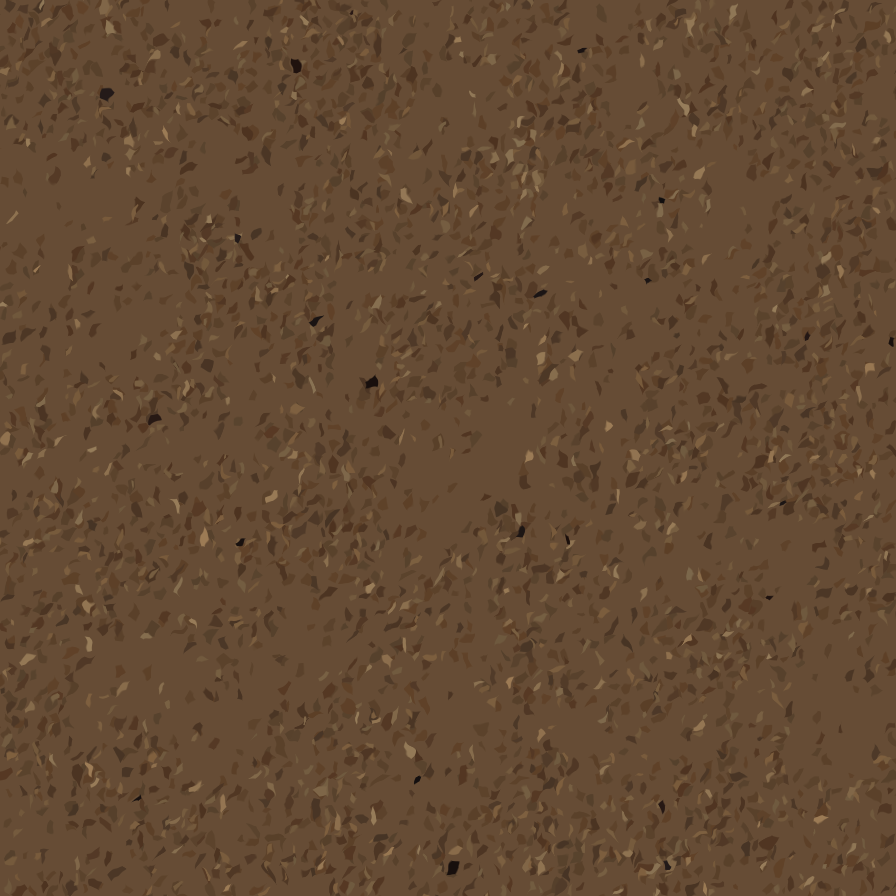
Write a Shadertoy shader that draws this texture.

```glsl
const vec3 SOIL   = vec3(0.400, 0.300, 0.208);
const vec3 UMBER  = vec3(0.355, 0.255, 0.165);
const vec3 BARK   = vec3(0.310, 0.215, 0.143);
const vec3 STRAW  = vec3(0.465, 0.362, 0.245);
const vec3 CHAFF  = vec3(0.550, 0.445, 0.315);
const vec3 CHAR   = vec3(0.120, 0.080, 0.070);
const vec3 WARM   = vec3(0.030, -0.006, -0.022);
const float TAU = 6.2831853;
const int SIDES = 5;

vec3 hash3(vec2 p, float seed) {
    vec3 q = fract(vec3(p.xyx + seed * 17.3) * vec3(0.1031, 0.1030, 0.0973));
    q += dot(q, q.yxz + 33.33);
    return fract((q.xxy + q.yzz) * q.zyx);
}

float cornerSlope(vec2 cell, vec2 offset, float seed) {
    float angle = TAU * hash3(cell + offset, seed).x;
    return dot(vec2(cos(angle), sin(angle)), offset);
}

float gradientNoise(vec2 p, float seed) {
    vec2 cell = floor(p), f = fract(p);
    vec2 u = f * f * f * (f * (f * 6.0 - 15.0) + 10.0);
    vec2 corner = vec2(0.0, 1.0);
    vec4 slope;
    for (int i = 0; i < 4; i++) {
        vec2 o = vec2(i & 1, i >> 1);
        float angle = TAU * hash3(cell + o, seed).x;
        slope[i] = dot(vec2(cos(angle), sin(angle)), f - o);
    }
    return mix(mix(slope.x, slope.y, u.x), mix(slope.z, slope.w, u.x), u.y);
}

// Signed distance to an irregular convex chip with the given half extents
float chipDistance(vec2 p, vec2 halfSize, vec2 id, float seed) {
    float d = -1e3;
    for (int i = 0; i < SIDES; i++) {
        vec3 h = hash3(id, seed + 3.1 + float(i) * 1.7);
        float angle = TAU * (float(i) + 0.8 * h.x) / float(SIDES);
        vec2 normal = vec2(cos(angle), sin(angle)) / halfSize;
        d = max(d, (dot(p, normal) - mix(0.6, 1.2, h.y)) / length(normal));
    }
    return d;
}

// Paints one jittered layer of chips, gathered in loose clusters
vec3 scatter(vec3 ground, vec2 uv, float cells, float amount, vec2 halfSize,
             vec3 tone, float variety, float seed, float blur) {
    vec2 p = uv * cells, home = floor(p);
    for (int y = -1; y <= 1; y++)
    for (int x = -1; x <= 1; x++) {
        vec2 id = home + vec2(x, y);
        vec3 place = hash3(id, seed);
        float cluster = 1.0 + 1.5 * gradientNoise(id / cells * 7.0, 2.0)
                            + 0.9 * gradientNoise(id / cells * 17.0, 5.0);
        if (place.z > amount * cluster) continue;

        vec3 look = hash3(id, seed + 1.3);
        float tilt = -0.35 + 1.7 * (look.x - 0.5);
        float c = cos(tilt), s = sin(tilt);
        vec2 q = p - id - mix(vec2(0.15), vec2(0.85), place.xy);
        q = vec2(c * q.x + s * q.y, c * q.y - s * q.x);

        float d = chipDistance(q, halfSize * mix(0.65, 1.3, look.y), id, seed) / cells;
        vec3 tint = hash3(id, seed + 2.1);
        vec3 color = tone * (1.0 + variety * (tint.x - 0.5)) + WARM * (tint.y - 0.5);
        ground = mix(ground, color, 1.0 - smoothstep(-blur, blur, d));
    }
    return ground;
}

void mainImage(out vec4 fragColor, in vec2 fragCoord) {
    vec2 uv = fragCoord / iResolution.y;
    float blur = 0.8 / iResolution.y;

    // Bend the straight chip edges into torn outlines
    vec2 torn = uv + 0.006 * vec2(gradientNoise(uv * 75.0, 8.0),
                                  gradientNoise(uv * 75.0, 9.0));

    // Dark crumbs first, then pale fibres, then rare charred specks
    vec3 color = SOIL;
    color = scatter(color, torn, 58.0, 0.52, vec2(0.23, 0.38), UMBER, 0.06, 1.0, blur);
    color = scatter(color, torn, 55.0, 0.36, vec2(0.20, 0.38), BARK, 0.14, 11.0, blur);
    color = scatter(color, torn, 62.0, 0.22, vec2(0.15, 0.34), STRAW, 0.10, 21.0, blur);
    color = scatter(color, torn, 54.0, 0.09, vec2(0.15, 0.34), CHAFF, 0.20, 31.0, blur);
    color = scatter(color, torn, 44.0, 0.012, vec2(0.16, 0.28), CHAR, 0.60, 41.0, blur);
    fragColor = vec4(color, 1.0);
}
```
